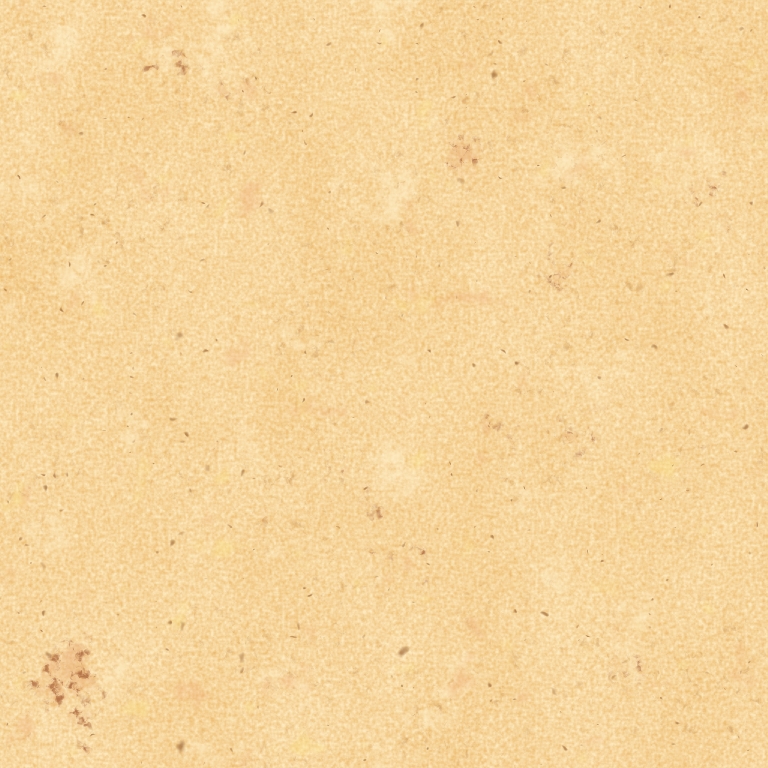
Write a three.js fragment shader that draws this texture.

```glsl
varying vec2 vUv;

vec2 hash2(vec2 p) {
  vec3 q = fract(p.xyx * vec3(0.1031, 0.1030, 0.0973));
  q += dot(q, q.yzx + 33.33);
  return fract((q.xx + q.yz) * q.zy);
}

vec2 gradient(vec2 cell) {
  float angle = 6.2832 * hash2(cell).x;
  return vec2(cos(angle), sin(angle));
}

// Gradient noise, roughly -1 to 1
float noise(vec2 p) {
  vec2 i = floor(p), f = fract(p);
  vec2 u = f * f * f * (f * (f * 6.0 - 15.0) + 10.0);
  float low = mix(dot(gradient(i), f),
                  dot(gradient(i + vec2(1, 0)), f - vec2(1, 0)), u.x);
  float high = mix(dot(gradient(i + vec2(0, 1)), f - vec2(0, 1)),
                   dot(gradient(i + vec2(1, 1)), f - vec2(1, 1)), u.x);
  return 1.4 * mix(low, high, u.y);
}

float fbm(vec2 p) {
  float sum = 0.0, amplitude = 0.6;
  for (int i = 0; i < 4; i++) {
    sum += amplitude * noise(p);
    p = mat2(1.6, 1.2, -1.2, 1.6) * p + 17.3;
    amplitude *= 0.6;
  }
  return sum;
}

// Sparse, randomly turned flecks, at most one per cell
float flecks(vec2 p, float share) {
  vec2 cell = floor(p);
  vec2 place = hash2(cell + 31.0), kind = hash2(cell + 87.0);
  vec2 d = fract(p) - 0.3 - 0.4 * place;
  float c = cos(6.28 * kind.y), s = sin(6.28 * kind.y);
  d = mat2(c, s, -s, c) * d * vec2(0.8, 1.3);
  float radius = mix(0.08, 0.18, place.x * place.y);
  float shape = 1.0 - smoothstep(radius * 0.2, radius * 1.4, length(d));
  return shape * step(kind.x, share) * mix(0.35, 1.0, place.y);
}

void main() {
  vec2 uv = vUv;
  vec2 ragged = uv + 0.003 * vec2(noise(uv * 110.0), noise(uv * 110.0 + 50.0));

  // Paper tone: broad clouds, streaks, fine grain and a faint weave
  float tone = 0.56 + 0.24 * fbm(uv * vec2(6.0, 4.0)) + 0.13 * fbm(uv * vec2(26.0, 17.0) + 6.0);
  tone += 0.42 * noise(uv * 237.0) + 0.30 * noise(uv * 151.0 + 9.0);
  tone += 0.22 * noise(uv * vec2(243.0, 90.0)) + 0.20 * noise(uv * vec2(80.0, 243.0));
  tone += 0.24 * (hash2(floor(uv * 512.0) + 7.0).x - 0.5);
  vec3 color = mix(vec3(0.94, 0.765, 0.49), vec3(0.985, 0.893, 0.71), clamp(tone, -0.3, 1.15));

  // Pale worn patches with ragged edges, and small yellow tints
  float worn = smoothstep(0.25, 0.8, fbm(uv * vec2(9.0, 7.0) + 40.0) + 0.4 * fbm(ragged * vec2(42.0, 55.0)));
  color = mix(color, vec3(0.995, 0.925, 0.765), 0.65 * worn);
  float yellow = smoothstep(0.5, 0.9, noise(uv * 19.0 + 70.0) + 0.25 * noise(uv * 60.0));
  color = mix(color, vec3(0.98, 0.88, 0.53), 0.4 * yellow);

  // Soft pink blotches
  float pink = smoothstep(0.5, 0.95, noise(uv * 14.0 + 23.0) + 0.3 * noise(ragged * 48.0));
  color = mix(color, vec3(0.94, 0.70, 0.49), 0.4 * pink);

  // Brown mottling: fine everywhere, coarser in loose areas
  float area = smoothstep(-0.35, 0.5, fbm(uv * vec2(6.0, 5.0) + 12.0));
  float mottle = smoothstep(0.2, 0.85, fbm(ragged * vec2(62.0, 52.0) + 5.0));
  float freckle = smoothstep(0.3, 0.9, fbm(uv * 120.0 + 33.0));
  color = mix(color, vec3(0.78, 0.56, 0.31), 0.6 * mottle * area);
  color = mix(color, vec3(0.82, 0.60, 0.35), 0.4 * freckle * (0.3 + 0.7 * area));

  // Rust stains, ragged and crumbling into dark grains
  float cluster = noise(uv * vec2(8.0, 6.5) + 3.7) + 0.45 * fbm(ragged * 28.0);
  float stain = smoothstep(0.55, 0.95, cluster);
  float crumbs = smoothstep(0.0, 0.5, fbm(ragged * 62.0 + 80.0));
  color = mix(color, vec3(0.90, 0.65, 0.43), 0.45 * stain);
  color = mix(color, vec3(0.66, 0.39, 0.23), 0.8 * smoothstep(0.5, 0.8, cluster) * crumbs);

  // Scattered dark flecks in three sizes
  float dark = 0.0;
  for (int i = 0; i < 3; i++) {
    float size = float(i);
    dark = max(dark, flecks(ragged * (24.0 + 19.0 * size) + 13.0 * size, 0.025 + 0.01 * size));
  }
  color = mix(color, vec3(0.63, 0.42, 0.23), 0.75 * dark);

  gl_FragColor = vec4(color, 1.0);
}
```
